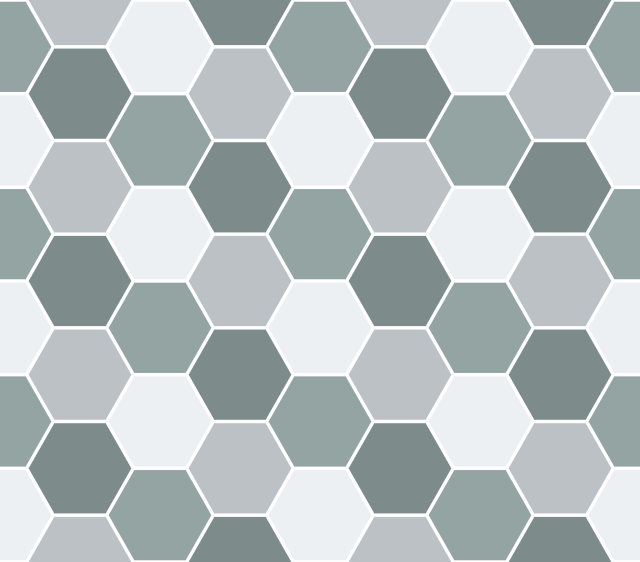
Give the GLSL for this pattern, as a Shadertoy shader.

```glsl
const vec2 REPEATS = vec2(8.0, 6.0);      // columns and rows of hexagons
const float COLUMN_STEP = 0.8660254;      // column spacing for a row height of 1
const float GROUT_WIDTH = 0.037;          // in row heights

const vec3 WHITE = vec3(1.0);
const vec3 PALE  = vec3(0.926, 0.941, 0.949);
const vec3 SILVER = vec3(0.737, 0.757, 0.773);
const vec3 SAGE  = vec3(0.580, 0.643, 0.640);
const vec3 SLATE = vec3(0.490, 0.545, 0.545);

// Flat-topped hexagon metric: 0.5 on the border of a unit-height cell
float hexRadius(vec2 p) {
    p = abs(p);
    return max(p.y, dot(p, vec2(COLUMN_STEP, 0.5)));
}

// Nearest cell of one rectangular sublattice: xy = index, z = hex radius
vec3 nearestCell(vec2 p, vec2 offset) {
    vec2 period = vec2(2.0 * COLUMN_STEP, 1.0);
    vec2 index = round((p - offset) / period);
    return vec3(index, hexRadius(p - offset - index * period));
}

// Colours alternate down each column and between columns of the same sublattice
vec3 pickColor(vec2 index, vec3 evenColor, vec3 oddColor) {
    return mix(evenColor, oddColor, mod(index.x + index.y, 2.0));
}

void mainImage(out vec4 fragColor, in vec2 fragCoord) {
    // Rows count downward from the top edge
    vec2 uv = fragCoord / iResolution.xy;
    vec2 p = vec2(uv.x, 1.0 - uv.y) * REPEATS * vec2(COLUMN_STEP, 1.0);
    float pixel = REPEATS.y / iResolution.y;

    // Two interleaved sets of columns form the honeycomb
    vec3 evenCell = nearestCell(p, vec2(0.0, 0.5));
    vec3 oddCell = nearestCell(p, vec2(COLUMN_STEP, 0.0));
    vec3 tile = evenCell.z < oddCell.z
        ? pickColor(evenCell.xy, SAGE, PALE)
        : pickColor(oddCell.xy, SILVER, SLATE);

    // Grout lines along the shared borders
    float edge = 0.5 - min(evenCell.z, oddCell.z) - 0.5 * GROUT_WIDTH;
    float coverage = clamp(edge / pixel + 0.5, 0.0, 1.0);
    fragColor = vec4(mix(WHITE, tile, coverage), 1.0);
}
```
